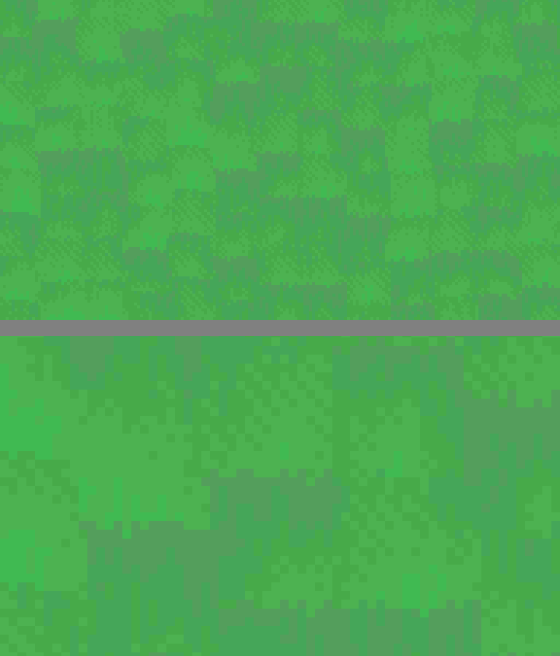
Top: the whole. Bottom: its middle third, enlarged.
A Shadertoy shader for this texture:

```glsl
// Blocky meadow: a grid of flat cells holding tufts of grass.
// Each tuft fades from a bright foot to a dull top, is broken up by
// upright blades and diagonal hatching, then cut into five green tones.

const float CELLS_ACROSS = 192.0;  // cells over the canvas width
const float TUFT_SIZE    = 15.0;   // cells per tuft
const float ROW_JITTER   = 0.6;    // vertical shift between tuft columns
const float TIP_JITTER   = 0.15;   // ragged feet and tips
const float BLADE_LENGTH = 4.0;    // cells per blade
const float BLADE_AMOUNT = 0.42;
const float FADE_AMOUNT  = 0.8;    // fall in brightness from foot to tip
const float PATCH_SIZE   = 9.0;    // cells per soft patch
const float PATCH_AMOUNT = 0.7;
const float MOOD_AMOUNT  = 1.0;    // brightness spread between tufts
const float CORE_AMOUNT  = 0.25;
const float HATCH_AMOUNT = 0.45;
const int   SAMPLES      = 3;      // antialiasing samples per axis

const vec3 DULL_GREEN   = vec3(0.328, 0.620, 0.360);
const vec3 TEAL_GREEN   = vec3(0.270, 0.650, 0.350);
const vec3 MID_GREEN    = vec3(0.280, 0.665, 0.285);
const vec3 LIGHT_GREEN  = vec3(0.302, 0.700, 0.318);
const vec3 BRIGHT_GREEN = vec3(0.250, 0.730, 0.320);

// Upper limits of the tones along the brightness level
const float DULL_LIMIT  = -0.51;
const float TEAL_LIMIT  = -0.16;
const float MID_LIMIT   = 0.18;
const float LIGHT_LIMIT = 0.79;

float hash(vec2 p) {
    return fract(sin(dot(p, vec2(127.1, 311.7))) * 43758.5453);
}

float noise(vec2 p) {
    vec2 i = floor(p);
    vec2 f = fract(p);
    f = f * f * (3.0 - 2.0 * f);
    return mix(mix(hash(i), hash(i + vec2(1.0, 0.0)), f.x),
               mix(hash(i + vec2(0.0, 1.0)), hash(i + vec2(1.0, 1.0)), f.x), f.y);
}

vec3 grassCell(vec2 cell) {
    // Tuft layout: wavering columns, each with its own vertical shift
    float column = (cell.x + 6.0 * noise(vec2(3.0, cell.y / 12.0))) / TUFT_SIZE;
    float shift = ROW_JITTER * hash(vec2(floor(column), 5.0))
                + TIP_JITTER * hash(vec2(cell.x, 9.0));
    vec2 tuft = vec2(column, cell.y / TUFT_SIZE + shift);
    vec2 id = floor(tuft);
    vec2 local = fract(tuft);

    // Brightness: foot to tip, core, mood, soft patches and blades
    float level = FADE_AMOUNT * (0.5 - local.y);
    level -= CORE_AMOUNT * cos(6.2832 * local.x) * (1.0 - local.y);
    level += MOOD_AMOUNT * (hash(id + 17.0) - 0.5);
    level += PATCH_AMOUNT * (noise(cell / PATCH_SIZE + 40.0) - 0.5);
    float bladeRow = floor(cell.y / BLADE_LENGTH + hash(vec2(cell.x, 23.0)));
    level += BLADE_AMOUNT * (hash(vec2(cell.x, bladeRow + 60.0)) - 0.5);

    // Hatching: falling diagonals in some tufts, a faint checker in others
    float diagonal = cell.x + cell.y;
    float hatch = HATCH_AMOUNT * (0.5 * mod(diagonal, 3.0) - 0.5);
    float checker = 0.3 * HATCH_AMOUNT * (mod(diagonal, 2.0) - 0.5);
    float grain = hash(id + 31.0) < 0.5 ? hatch : checker;

    if (level < DULL_LIMIT) return DULL_GREEN;
    if (level < TEAL_LIMIT) return TEAL_GREEN;
    if (level > LIGHT_LIMIT) return BRIGHT_GREEN;
    return level + grain < MID_LIMIT ? MID_GREEN : LIGHT_GREEN;
}

void mainImage(out vec4 fragColor, in vec2 fragCoord) {
    // Average several samples so that cell edges stay smooth
    vec3 color = vec3(0.0);
    for (int j = 0; j < SAMPLES; j++) {
        for (int i = 0; i < SAMPLES; i++) {
            vec2 offset = (vec2(i, j) + 0.5) / float(SAMPLES) - 0.5;
            vec2 position = (fragCoord + offset) / iResolution.x;
            color += grassCell(floor(position * CELLS_ACROSS));
        }
    }
    fragColor = vec4(color / float(SAMPLES * SAMPLES), 1.0);
}
```
